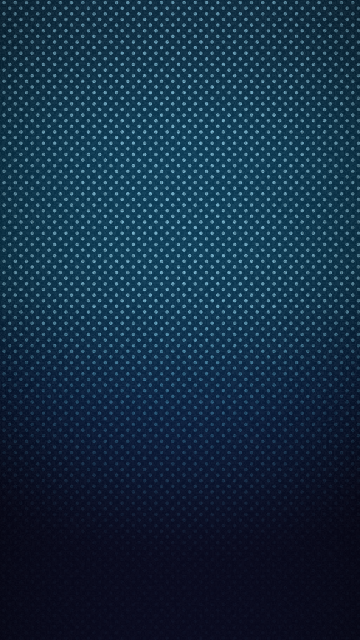
A Shadertoy shader for this background:

```glsl
// A deep teal glow sinking into navy, covered by a fine staggered dot screen.
// Smooth vertical colour blends are bent by the side distance and vignetted;
// two interleaved square lattices form the dots, and hashed grain adds texture.

const vec3 TOP_COLOR    = vec3(0.065, 0.185, 0.265);
const vec3 GLOW_COLOR   = vec3(0.065, 0.250, 0.350);
const vec3 NAVY_COLOR   = vec3(0.055, 0.125, 0.245);
const vec3 BOTTOM_COLOR = vec3(0.042, 0.046, 0.122);
const vec3 DOT_COLOR    = vec3(0.450, 0.660, 0.750);
const vec3 LOW_DOT_COLOR = vec3(0.250, 0.520, 0.650);

const float DOT_COLUMNS = 32.0;             // lattice periods across the width
const vec2  DOT_PHASE   = vec2(0.36, 0.23); // first dot, from the top left
const float DOT_RADIUS  = 0.155;            // in lattice periods
const float DOT_OPACITY = 0.88;
const float EDGE_PIXELS = 0.45;             // half width of the dot edges
const float SIDE_BEND   = 0.07;             // how far the sides darken earlier
const float VIGNETTE    = 0.25;
const float GRAIN_CELLS = 288.0;
const float GRAIN_LEVEL = 0.050;
const float DOT_GRAIN   = 0.24;             // uneven ink within the dots

// Hash without sine, returning 0..1
float hash21(vec2 p) {
    vec3 q = fract(vec3(p.xyx) * 0.1031);
    q += dot(q, q.yzx + 33.33);
    return fract((q.x + q.y) * q.z);
}

// Distance to the nearest centre of a unit square lattice
float latticeDistance(vec2 p) {
    return length(fract(p + 0.5) - 0.5);
}

// Colour of the backdrop at a depth of 0 (top) to 1 (bottom)
vec3 backdrop(float depth) {
    vec3 color = mix(TOP_COLOR, GLOW_COLOR, smoothstep(0.0, 0.27, depth));
    color = mix(color, NAVY_COLOR, smoothstep(0.38, 0.71, depth));
    return mix(color, BOTTOM_COLOR, smoothstep(0.62, 0.89, depth));
}

// Coverage of the staggered dots, with smooth edges about one pixel wide
float dotScreen(vec2 p) {
    vec2 cell = p * DOT_COLUMNS - DOT_PHASE;
    float d = min(latticeDistance(cell), latticeDistance(cell + 0.5));
    float blur = EDGE_PIXELS * DOT_COLUMNS / iResolution.x;
    return 1.0 - smoothstep(DOT_RADIUS - blur, DOT_RADIUS + blur, d);
}

void mainImage(out vec4 fragColor, in vec2 fragCoord) {
    vec2 uv = fragCoord / iResolution.xy;
    vec2 fromTop = vec2(fragCoord.x, iResolution.y - fragCoord.y) / iResolution.x;
    float depth = 1.0 - uv.y;
    float side = abs(2.0 * uv.x - 1.0);

    // Backdrop, darker toward the sides
    float bend = SIDE_BEND * side * side * smoothstep(0.35, 0.65, depth);
    float shade = 1.0 - VIGNETTE * side * side;
    vec3 color = backdrop(depth + bend) * shade;

    // Dots, brightest in the glow, turning teal and fading out below
    float grain = hash21(floor(fromTop * GRAIN_CELLS)) - 0.5;
    float fade = mix(0.80, 1.0, smoothstep(0.0, 0.20, depth));
    fade *= mix(1.0, 0.42, smoothstep(0.44, 0.72, depth + bend));
    fade *= mix(1.0, 0.10, smoothstep(0.64, 0.90, depth + bend));
    vec3 ink = mix(DOT_COLOR, LOW_DOT_COLOR, smoothstep(0.42, 0.66, depth));
    float coverage = dotScreen(fromTop) * DOT_OPACITY * fade;
    color = mix(color, ink * shade * (1.0 + DOT_GRAIN * grain), coverage);

    // Fine grain, weaker in the dark
    color += grain * GRAIN_LEVEL * mix(1.0, 0.35, smoothstep(0.5, 0.9, depth));

    fragColor = vec4(clamp(color, 0.0, 1.0), 1.0);
}
```
